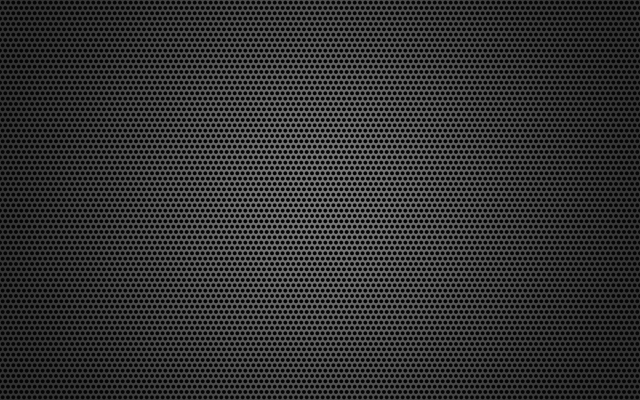
This texture is drawn by a WebGL 1 fragment shader. Its source:

```glsl
precision highp float;
// Dark perforated metal sheet: 120 by 75 staggered round holes under a soft
// central light. Two interleaved grids give the distance to the nearest hole;
// each hole has a black bore and a soft shaded wall, brighter at its lower lip.

uniform vec2 u_resolution;

// Offset from the nearest hole centre of one rectangular grid.
vec2 gridOffset(vec2 p, vec2 period) {
  return (fract(p / period) - 0.5) * period;
}

// Offset from the nearest hole, with every second row moved by half a hole.
vec2 holeOffset(vec2 p) {
  vec2 period = vec2(1.0, 2.0);
  vec2 a = gridOffset(p + vec2(0.0, 0.5), period);
  vec2 b = gridOffset(p + vec2(0.5, 1.5), period);
  return dot(a, a) < dot(b, b) ? a : b;
}

void main() {
  // Height-based coordinates; one unit of p is the spacing between holes.
  vec2 uv = gl_FragCoord.xy / u_resolution.y;
  float aspect = u_resolution.x / u_resolution.y;
  vec2 p = uv * 75.0;
  float pixel = 75.0 / u_resolution.y;

  // Sheet lit from the centre, fading towards the corners.
  float fromLight = length(uv - vec2(0.5 * aspect, 0.51));
  float metal = mix(0.48, 0.2, smoothstep(0.0, 0.9, fromLight));

  // Bevel: slightly brighter just below each hole, darker just above.
  vec2 offset = holeOffset(p);
  float radius = length(offset);
  float rim = 1.0 - smoothstep(0.36, 0.55, radius);
  metal *= 1.0 - 0.06 * rim * offset.y / max(radius, 0.001);

  // Bore with a soft wall.
  float soft = max(0.7 * pixel, 0.14);
  float solid = smoothstep(0.36 - soft, 0.36 + soft, radius);
  gl_FragColor = vec4(vec3(mix(0.02, metal, solid)), 1.0);
}
```
